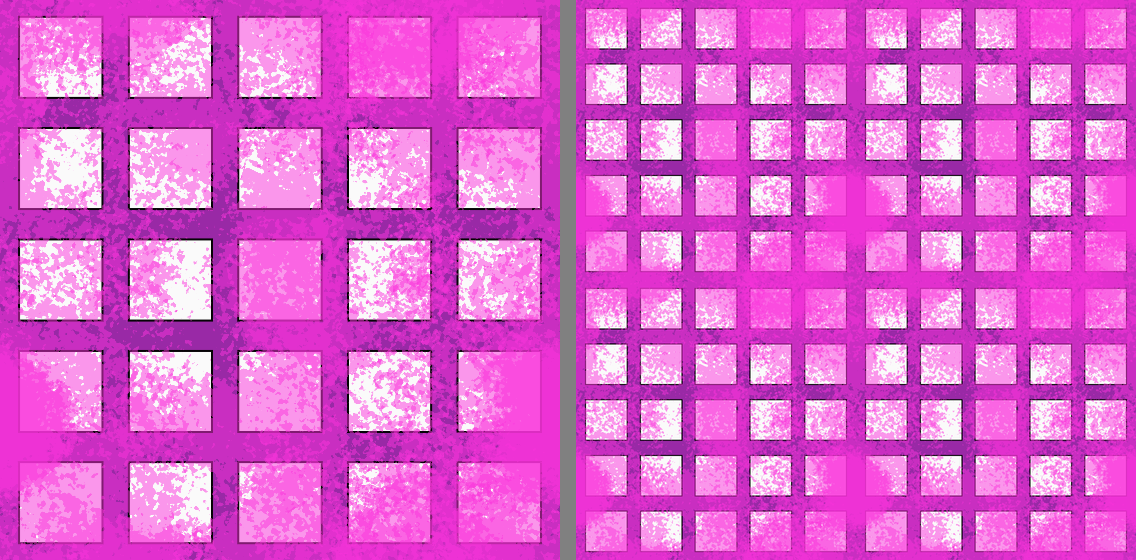
Left: one tile. Right: repeated 2 by 2.
Give the GLSL for this pattern, as a three.js fragment shader.

```glsl
// Five by five outlined white squares on purple, speckled with translucent coats of magenta spray.
varying vec2 vUv;

const float COUNT = 5.0;                       // squares across and down
const vec2 PITCH = vec2(0.1957, 0.1989);       // distance between square centres
const vec2 HALF_SIZE = vec2(0.0762, 0.0742);   // outer half extent of a square
const float LINE = 0.0036;                     // outline width
const float EDGE = 0.0008;                     // edge softness of the squares
const vec3 WHITE = vec3(0.98);
const vec3 BLACK = vec3(0.02, 0.01, 0.02);
const vec3 PURPLE = vec3(0.60, 0.16, 0.65);
const vec3 PAINT = vec3(0.98, 0.20, 0.86);

const int COATS = 4;                           // coats of spray
const float OPACITY = 0.5;                     // opacity of one coat
const float BIAS = -0.14;                      // overall amount of paint
const vec2 DRIFT = vec2(0.20, 0.14);           // broad change of density across and up
const vec2 DENSEST = vec2(0.76, 0.06);         // where the broad change peaks
const float CLOUD_FREQ = 4.0;                  // clouds across the canvas
const float CLOUD_GAIN = 1.45;                 // contrast of the clouds
const float FLAKE_FREQ = 54.0;                 // coarsest flakes across the canvas
const float FLAKE_EDGE = 0.04;                 // softness of the flakes
const float TAU = 6.2831853;

// Whole-number turn: rotates and scales the lattice without breaking its wrap.
const mat2 TURN = mat2(2.0, 1.0, -1.0, 2.0);

float hash(vec3 p) {
  p = fract(p * 0.1031);
  p += dot(p, p.zyx + 31.32);
  return fract((p.x + p.y) * p.z);
}

// Value noise around zero that wraps after a whole number of cells.
float noise(vec2 p, float period, float seed) {
  vec2 cell = floor(p);
  vec2 f = fract(p);
  vec2 a = mod(cell, period);
  vec2 b = mod(cell + 1.0, period);
  f = f * f * f * (f * (f * 6.0 - 15.0) + 10.0);
  float low = mix(hash(vec3(a, seed)), hash(vec3(b.x, a.y, seed)), f.x);
  float high = mix(hash(vec3(a.x, b.y, seed)), hash(vec3(b, seed)), f.x);
  return mix(low, high, f.y) - 0.5;
}

// Broad drifting density of one coat.
float clouds(vec2 p, float seed) {
  return CLOUD_GAIN * (noise(p * CLOUD_FREQ, CLOUD_FREQ, seed)
    + 0.4 * noise(p * CLOUD_FREQ * 2.0, CLOUD_FREQ * 2.0, seed + 3.0));
}

// Fine irregular flakes in three sizes.
float flakes(vec2 p, float seed) {
  vec2 q = p * FLAKE_FREQ;
  float sum = 0.2 * noise(q, FLAKE_FREQ, seed);
  q = TURN * q;
  sum += 0.55 * noise(q, FLAKE_FREQ, seed + 5.0);
  q = TURN * q;
  return sum + 0.3 * noise(q, FLAKE_FREQ, seed + 9.0);
}

// Number of coats lying on a point.
float coatCount(vec2 p) {
  float density = BIAS + dot(DRIFT, cos(TAU * (p - DENSEST)));
  float count = 0.0;
  for (int i = 0; i < COATS; i++) {
    float seed = 17.0 + 23.0 * float(i);
    float cover = density + clouds(p, seed) + flakes(p, seed + 7.0);
    count += smoothstep(-FLAKE_EDGE, FLAKE_EDGE, cover);
  }
  return count;
}

// Signed distance to the border of the nearest square.
float squareDistance(vec2 p) {
  float reach = 0.5 * (COUNT - 1.0);
  vec2 id = clamp(floor((p - 0.5) / PITCH + 0.5), -reach, reach);
  vec2 d = abs(p - 0.5 - id * PITCH) - HALF_SIZE;
  return max(d.x, d.y);
}

void main() {
  // Squares and outlines
  float d = squareDistance(vUv);
  vec3 color = mix(BLACK, PURPLE, smoothstep(-EDGE, EDGE, d));
  color = mix(WHITE, color, smoothstep(-EDGE, EDGE, d + LINE));

  // Spray over everything
  float bare = pow(1.0 - OPACITY, coatCount(vUv));
  gl_FragColor = vec4(mix(PAINT, color, bare), 1.0);
}
```
